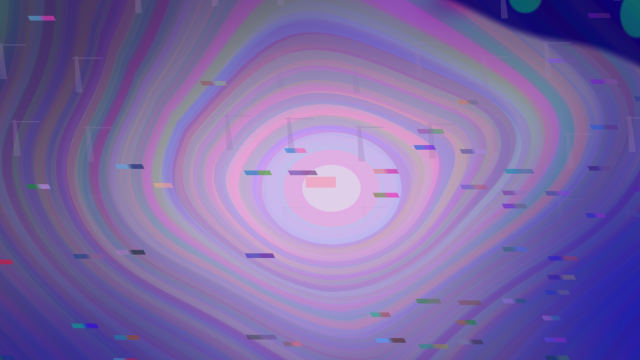
Reproduce this background procedurally as a WebGL 1 fragment shader.

```glsl
precision highp float;
// Translucent rounded-diamond ripples around a pale core, with scattered slats and thin posts.
uniform vec2 u_resolution;

#define CORE vec2(0.032, -0.023)
#define CORE_SIZE vec2(0.081, 0.065)
#define RING_DENSITY 11.0
#define RING_CONTRAST 0.105
#define ROUNDNESS 3.0
#define SLAT_CELL vec2(0.12, 0.06)
#define SLAT_SIZE vec2(0.034, 0.0065)
#define POST_CELL vec2(0.19, 0.21)

float hash(vec2 p) {
  vec3 a = fract(p.xyx * vec3(0.1031, 0.1030, 0.0973));
  a += dot(a, a.yzx + 33.33);
  return fract((a.x + a.y) * a.z);
}

vec3 hash3(vec2 p) {
  return vec3(hash(p), hash(p + 17.3), hash(p + 41.7));
}

float glow(vec2 p, vec2 center, vec2 size) {
  vec2 d = (p - center) / size;
  return exp(-dot(d, d));
}

float box(vec2 p, vec2 halfSize, float px) {
  vec2 d = smoothstep(-px, px, halfSize - abs(p));
  return d.x * d.y;
}

// Skewed diamond gauge, elliptic near the core and denser at the lower left
float ringRadius(vec2 q) {
  float ellipse = length(q / CORE_SIZE);
  float crowd = 0.9 * max(dot(q, vec2(-0.75, -0.65)) - 0.2, 0.0);
  float bend = max(abs(q.y) - 0.2, 0.0);
  q.y -= sign(q.y) * 0.9 * bend * bend;
  q += 0.012 * sin(q.yx * vec2(13.0, 9.0) + vec2(0.0, 1.0));
  vec4 side = vec4(dot(q, vec2(1.19, 2.79)), dot(q, vec2(2.48, -3.24)),
                   dot(q, vec2(-1.44, -3.97)), dot(q, vec2(-2.25, 1.78)));
  vec4 power = pow(max(side, 0.0001), vec4(ROUNDNESS));
  float diamond = pow(dot(power, vec4(1.0)), 1.0 / ROUNDNESS) + crowd;
  return mix(0.2 * ellipse, diamond, smoothstep(1.5, 5.5, ellipse));
}

// Hue turns evenly from ring to ring, so that the tints balance out
vec3 ringColor(float ring, float seed) {
  float turn = ring * 0.382 + seed + 0.25 * hash(vec2(ring, seed));
  float light = hash(vec2(ring, seed + 5.0)) - 0.5;
  return 0.55 * cos(6.2832 * (turn + vec3(0.0, 0.33, 0.67))) + 0.7 * light;
}

vec3 ringTint(float radius, float seed, float softness) {
  float ring = floor(radius);
  float edge = smoothstep(1.0 - softness, 1.0, radius - ring);
  return mix(ringColor(ring, seed), ringColor(ring + 1.0, seed), edge);
}

// Broad colour fields
vec3 backdrop(vec2 p) {
  vec3 c = vec3(0.23, 0.17, 0.40);
  c = mix(c, vec3(0.51, 0.44, 0.62), glow(p, vec2(0.0, 0.0), vec2(0.97, 0.62)));
  c = mix(c, vec3(0.25, 0.17, 0.40), 0.85 * glow(p, vec2(-0.74, 0.42), vec2(0.4, 0.36)));
  c = mix(c, vec3(0.22, 0.33, 0.36), 0.75 * glow(p, vec2(-0.9, 0.5), vec2(0.11, 0.18)));
  c = mix(c, vec3(0.56, 0.53, 0.64), 0.7 * glow(p, vec2(0.55, 0.14), vec2(0.3, 0.2)));
  c = mix(c, vec3(0.36, 0.28, 0.62), 0.6 * glow(p, vec2(0.9, 0.15), vec2(0.2, 0.2)));
  c = mix(c, vec3(0.42, 0.32, 0.69), 0.6 * glow(p, vec2(0.22, 0.47), vec2(0.2, 0.12)));
  c = mix(c, vec3(0.20, 0.16, 0.56), 0.95 * glow(p, vec2(-0.75, -0.54), vec2(0.6, 0.23)));
  c = mix(c, vec3(0.12, 0.10, 0.65), glow(p, vec2(0.94, -0.36), vec2(0.46, 0.38)));
  c = mix(c, vec3(0.55, 0.45, 0.78), 0.75 * glow(p, vec2(0.04, -0.4), vec2(0.36, 0.2)));
  return mix(c, vec3(0.84, 0.72, 0.91), 0.97 * glow(p, vec2(0.0, -0.03), vec2(0.52, 0.35)));
}

// Small two-tone leaning slats, denser toward the lower right
vec3 addSlats(vec3 c, vec2 p, float px) {
  vec2 cell = floor(p / SLAT_CELL);
  vec2 center = (cell + 0.5) * SLAT_CELL;
  vec3 r = hash3(cell + 60.0);
  vec2 local = p - center - (r.xy - 0.5) * vec2(0.035, 0.04);
  local.x += 0.5 * local.y;
  float chance = clamp(0.15 + 0.18 * center.x - 0.5 * center.y, 0.03, 0.45);
  float mask = box(local, SLAT_SIZE * vec2(0.7 + 0.5 * r.x, 1.0), px) * step(r.z, chance);
  vec3 left = hash3(cell + 90.0) * vec3(1.0, 0.7, 1.0);
  vec3 right = hash3(cell + 130.0) * vec3(1.0, 0.7, 1.0);
  vec3 paint = mix(left, right, smoothstep(-0.01, 0.01, local.x));
  paint = mix(paint, vec3(0.1, 0.1, 0.75), 0.5 * smoothstep(0.1, 0.8, p.x));
  return mix(c, mix(c, paint, 0.55), mask);
}

// Faint tapered posts with hairline arms in the upper part
vec3 addPosts(vec3 c, vec2 p, float px) {
  vec2 cell = floor(p / POST_CELL);
  vec3 r = hash3(cell + 210.0);
  vec2 local = p - (cell + 0.5) * POST_CELL - (r.xy - 0.5) * vec2(0.07, 0.06);
  float post = box(local + vec2(0.08 * local.y, 0.0), vec2(0.007 - 0.05 * local.y, 0.05), px);
  float arm = box(local - vec2(0.025, 0.045), vec2(0.04, 0.0018), px);
  float shown = step(r.z, 0.65) * smoothstep(-0.15, 0.1, p.y);
  return mix(c, vec3(0.57, 0.48, 0.68), 0.3 * max(post, arm) * shown);
}

void main() {
  vec2 p = (gl_FragCoord.xy - 0.5 * u_resolution) / u_resolution.y;
  float px = 0.8 / u_resolution.y;
  vec2 q = p - CORE;
  vec3 color = backdrop(p);

  // Dark upper right corner with a magenta rim and green spots
  float corner = p.y - 0.5 + 0.33 * (p.x - 0.315) + 0.012 * sin(14.0 * p.x);
  color = mix(color, vec3(0.48, 0.08, 0.55), 0.7 * glow(p, vec2(0.36, 0.49), vec2(0.07, 0.04)));
  color = mix(color, vec3(0.05, 0.01, 0.42), 0.92 * smoothstep(-0.012, 0.02, corner));
  float spots = max(glow(p, vec2(0.57, 0.51), vec2(0.05)), glow(p, vec2(0.88, 0.46), vec2(0.05, 0.07)));
  color = mix(color, vec3(0.05, 0.45, 0.42), smoothstep(0.35, 0.5, spots) * 0.8);

  // Three overlapping sets of rings
  float first = ringRadius(q) * RING_DENSITY;
  float second = ringRadius(q + vec2(0.012, -0.008)) * RING_DENSITY * 0.73;
  float third = ringRadius(q + vec2(-0.01, 0.012)) * RING_DENSITY * 1.37;
  vec3 tint = ringTint(first, 0.3, 50.0 * px) + 0.7 * ringTint(second, 0.8, 0.4)
            + 0.55 * ringTint(third, 0.1, 70.0 * px);
  float strength = 0.3 + 0.7 * smoothstep(0.15, 0.55, color.r);
  strength *= mix(0.6, 1.0, smoothstep(-0.3, 0.1, p.y));
  color += RING_CONTRAST * strength * tint * vec3(0.95, 0.75, 0.75);

  // Blue and pink halos, then the pale core
  float e = length(q / CORE_SIZE);
  color = mix(color, vec3(0.76, 0.74, 0.94), 0.75 * (1.0 - smoothstep(2.36, 2.42, e)));
  color = mix(color, vec3(0.90, 0.67, 0.88), 0.8 * (1.0 - smoothstep(1.62, 1.68, e)));
  color = mix(color, vec3(0.88, 0.82, 0.91), 0.95 * (1.0 - smoothstep(0.97, 1.03, e)));
  color = mix(color, vec3(0.94, 0.64, 0.76), 0.85 * box(q - vec2(-0.03, 0.017), vec2(0.042, 0.015), px));

  color = addPosts(color, p, px);
  color = addSlats(color, p, px);
  gl_FragColor = vec4(clamp(color, 0.0, 1.0), 1.0);
}
```
